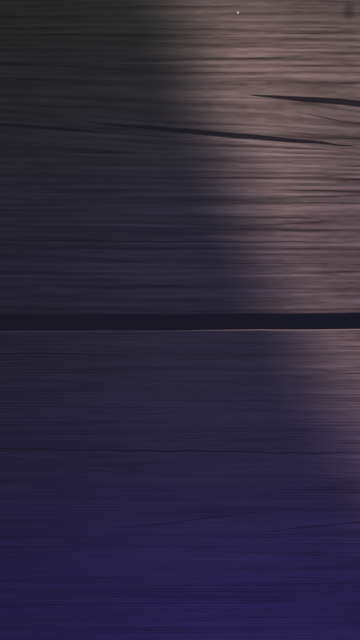
Write a Shadertoy shader that draws this texture.

```glsl
// Two weathered planks under a slanted soft shadow, warm light on the right and
// violet haze below. Stretched noise and wavering ridges make the grain; tapered
// segments make the cracks. Space: x is 0..1 rightward, y is 0..BOTTOM downward.

const float BOTTOM = 16.0 / 9.0;
const vec3 SHADE_TOP = vec3(0.150, 0.148, 0.152);
const vec3 SHADE_MID = vec3(0.150, 0.140, 0.198);
const vec3 SHADE_LOW = vec3(0.143, 0.116, 0.275);
const vec3 LIT_TOP = vec3(0.440, 0.368, 0.360);
const vec3 LIT_MID = vec3(0.375, 0.310, 0.330);
const vec3 LIT_LOW = vec3(0.165, 0.132, 0.295);
const vec3 GAP_COLOR = vec3(0.100, 0.094, 0.145);
const vec3 CRACK_COLOR = vec3(0.105, 0.098, 0.125);
const vec3 RIM_COLOR = vec3(0.52, 0.43, 0.41);
const float GAP_TOP = 0.876;
const float GAP_BASE = 0.920;
const float GAP_TILT = -0.007;
const float GRAIN_SHADE = 0.30;
const float GRAIN_LIT = 0.62;

float hash(vec2 p) {
    vec3 q = fract(vec3(p.xyx) * 0.1031);
    q += dot(q, q.yzx + 33.33);
    return fract((q.x + q.y) * q.z);
}

float noise(vec2 p) {
    vec2 i = floor(p), f = fract(p);
    f = f * f * (3.0 - 2.0 * f);
    return mix(mix(hash(i), hash(i + vec2(1, 0)), f.x),
               mix(hash(i + vec2(0, 1)), hash(i + vec2(1, 1)), f.x), f.y);
}

// Signed grain: near-parallel ridges, long fibres, fine fuzz and dark furrows.
float grain(vec2 p) {
    float y = p.y + 0.008 * noise(p * vec2(2.5, 4.0)) + 0.0025 * noise(p * vec2(9.0, 30.0));
    float phase = 44.0 * y + 9.0 * y * y + 1.3 * noise(vec2(p.x * 0.8, y * 9.0));
    float ridges = sin(6.2832 * phase) * noise(vec2(p.x * 2.5, y * 24.0 + 5.0));
    float fibres = noise(vec2(p.x * 3.0 + 7.0, y * 95.0)) - 0.5;
    float fine = noise(vec2(p.x * 7.0, y * 190.0)) - 0.5;
    float fuzz = noise(vec2(p.x * 40.0, y * 230.0)) - 0.5;
    float furrow = 1.0 - abs(2.0 * noise(vec2(p.x * 1.6 + 3.0, y * 55.0)) - 1.0);
    return 0.24 * ridges + 0.42 * fibres + 0.46 * fine + 0.22 * fuzz
         - 0.42 * pow(furrow, 8.0) + 0.09;
}

// Coverage of a crack from a to b, widest in the middle and pointed at the ends.
float crack(vec2 p, vec2 a, vec2 b, float halfWidth, float soft) {
    float t = (p.x - a.x) / (b.x - a.x);
    float inside = clamp(4.0 * t * (1.0 - t), 0.0, 1.0);
    float wobble = 0.004 * (noise(vec2(p.x * 17.0, a.y * 90.0)) - 0.5);
    float d = abs(p.y - mix(a.y, b.y, t) - wobble) - halfWidth * inside;
    return (1.0 - smoothstep(-soft, soft, d)) * smoothstep(0.0, 0.15, inside);
}

// Vertical gradient through three colours, the middle one at the gap.
vec3 threeStops(vec3 top, vec3 mid, vec3 low, float y) {
    vec3 c = mix(top, mid, smoothstep(0.0, 0.85, y));
    return mix(c, low, smoothstep(0.88, 1.74, y));
}

void mainImage(out vec4 fragColor, in vec2 fragCoord) {
    vec2 uv = fragCoord / iResolution.xy;
    vec2 p = vec2(uv.x, (1.0 - uv.y) * BOTTOM);
    float soft = 0.0012 + 0.6 / iResolution.x;
    float v = 1.0 - uv.y;
    float lower = step(GAP_BASE + GAP_TILT * p.x, p.y);

    // Slanted shadow border, offset on the lower plank
    float border = 0.49 + 0.47 * v + 0.20 * v * v + 0.03 * lower;
    float ragged = 0.05 * (noise(p * vec2(3.0, 55.0)) - 0.5);
    float light = smoothstep(-0.15, 0.15, p.x - border + ragged);
    light *= 1.0 - 0.14 * smoothstep(0.72, 1.0, p.x) * (1.0 - lower);
    light *= 0.72 + 0.28 * smoothstep(0.0, 0.2, p.y);

    // Plank tone and grain; the grain dips along the cracks
    vec3 shade = threeStops(SHADE_TOP, SHADE_MID, SHADE_LOW, p.y);
    shade *= 0.94 + 0.14 * smoothstep(0.0, 0.5, p.x) * (1.0 - 0.4 * light);
    vec3 lit = threeStops(LIT_TOP, LIT_MID, LIT_LOW, p.y);
    vec3 color = mix(shade, lit, light);
    float dip = 0.050 * p.x * exp(-pow((p.y - 0.36) / 0.09, 2.0));
    float g = grain(vec2(p.x, p.y - dip + 3.0 * lower));
    float contrast = mix(GRAIN_SHADE, GRAIN_LIT, light) * mix(1.0, 0.72, lower);
    color *= 1.0 + contrast * g;

    // Deep cracks, with a lit lip under the long one
    float deep = crack(p, vec2(-0.10, 0.338), vec2(0.29, 0.369), 0.0045, soft);
    deep = max(deep, crack(p, vec2(0.22, 0.337), vec2(1.0, 0.407), 0.0070, soft));
    deep = max(deep, crack(p, vec2(0.68, 0.262), vec2(1.32, 0.315), 0.0085, soft));
    float lip = crack(p, vec2(0.35, 0.361), vec2(1.0, 0.420), 0.005, 0.004);
    color += 0.06 * lip * light;
    color = mix(color, CRACK_COLOR, 0.85 * deep);

    // Hairline cracks and slanted grain
    float thin = crack(p, vec2(0.82, 0.312), vec2(1.10, 0.365), 0.002, soft);
    thin = max(thin, crack(p, vec2(-0.20, 0.666), vec2(1.20, 0.675), 0.0012, soft));
    thin = max(thin, crack(p, vec2(-0.10, 0.980), vec2(0.35, 0.985), 0.0012, soft));
    thin = max(thin, crack(p, vec2(-0.15, 1.245), vec2(1.20, 1.262), 0.0018, soft));
    thin = max(thin, crack(p, vec2(0.34, 1.468), vec2(0.73, 1.422), 0.0012, soft));
    thin = max(thin, crack(p, vec2(0.74, 1.476), vec2(1.15, 1.435), 0.0012, soft));
    color *= 1.0 - 0.32 * thin;

    // Knot in the corner and a pale speck
    float knot = length((p - vec2(0.968, 0.030)) * vec2(1.0, 0.6));
    color *= 1.0 - 0.22 * (1.0 - smoothstep(0.002, 0.024, knot));
    float speck = 1.0 - smoothstep(0.001, 0.001 + 1.5 * soft, length(p - vec2(0.661, 0.035)));
    color = mix(color, vec3(0.72, 0.68, 0.66), speck);

    // Gap between the planks and the rim catching light below it
    float gapY = p.y - GAP_TILT * p.x + 0.002 * (noise(vec2(p.x * 14.0, 2.0)) - 0.5);
    float gap = smoothstep(-soft, soft, gapY - GAP_TOP) * smoothstep(-soft, soft, GAP_BASE - gapY);
    float rim = exp(-pow((gapY - GAP_BASE - 0.002) / 0.0026, 2.0));
    color *= 1.0 - 0.18 * exp(-abs(gapY - GAP_TOP) / 0.012);
    color = mix(color, RIM_COLOR, rim * (0.12 + 0.78 * smoothstep(0.4, 0.82, p.x)));
    color = mix(color, GAP_COLOR, gap);

    fragColor = vec4(color, 1.0);
}
```
